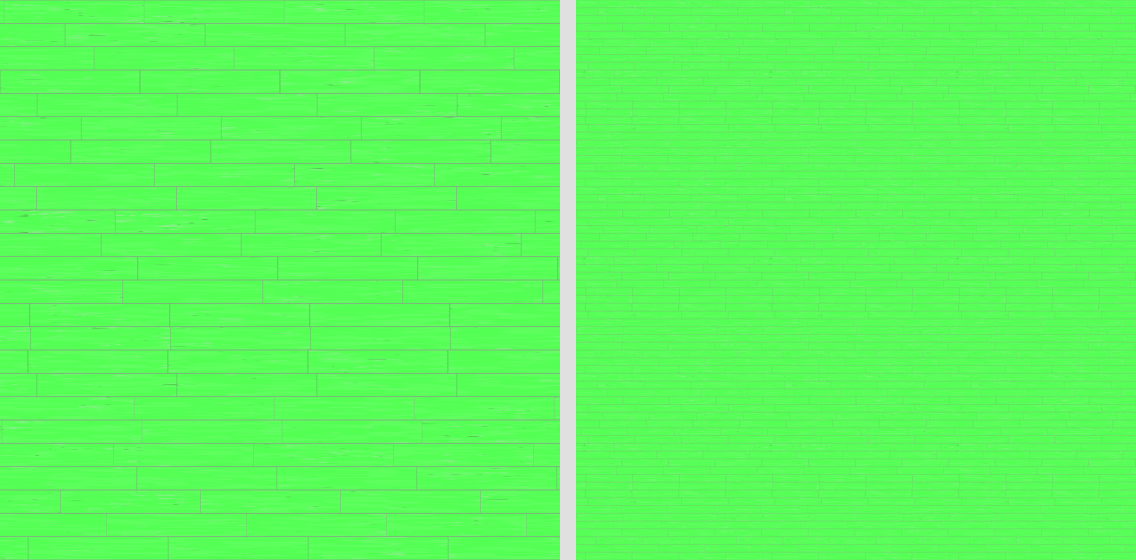
Left, the tile; right, the same tile 3 across and 3 down.
Write a Shadertoy shader that draws this texture.

```glsl
const float ROWS = 24.0;
const float COLUMNS = 4.0;
const vec3 BASE = vec3(0.33, 1.00, 0.33);
const vec3 WASH = vec3(0.362, 1.00, 0.362);
const vec3 PALE = vec3(0.58, 0.92, 0.58);
const vec3 SCRATCH = vec3(0.32, 0.68, 0.32);
const vec3 SEAM = vec3(0.53, 0.63, 0.53);
const vec3 JOINT_GREEN = vec3(0.32, 0.70, 0.32);
const vec3 JOINT_GREY = vec3(0.58, 0.64, 0.58);

float hash(vec2 cell, float seed) {
    uvec3 q = uvec3(ivec3(vec3(cell, seed))) * uvec3(1597334673u, 3812015801u, 2798796415u);
    uint n = (q.x ^ q.y ^ q.z) * 1597334673u;
    n = (n ^ (n >> 15)) * 2246822519u;
    n ^= n >> 13;
    return float(n >> 8) / 16777216.0;
}

float noise(vec2 p, float seed) {
    vec2 cell = floor(p);
    vec2 f = fract(p);
    f = f * f * (3.0 - 2.0 * f);
    float low = mix(hash(cell, seed), hash(cell + vec2(1, 0), seed), f.x);
    float high = mix(hash(cell + vec2(0, 1), seed), hash(cell + vec2(1, 1), seed), f.x);
    return mix(low, high, f.y);
}

// Share of a pixel covered by a line whose centre is at the signed distance
float lineMask(float dist, float width, float pixel) {
    float upper = min(dist + 0.5 * pixel, 0.5 * width);
    float lower = max(dist - 0.5 * pixel, -0.5 * width);
    return clamp((upper - lower) / pixel, 0.0, 1.0);
}

// Signed distance to the nearest whole number
float wholeDistance(float t) {
    return t - floor(t + 0.5);
}

// Grain is local to one plank, p runs from 0 to 1 along both sides
vec3 plankColor(vec2 p, float seed) {
    float wear = hash(vec2(3, 7), seed);
    float patches = smoothstep(0.4, 0.9, noise(p * vec2(5, 4), seed + 100.0));
    float grain = noise(p * vec2(4, 15), seed + 200.0);
    float fibre = noise(p * vec2(8, 25), seed + 300.0);
    float strand = noise(p * vec2(24, 21), seed + 400.0);
    float fleck = noise(p * vec2(11, 27), seed + 500.0);

    vec3 color = mix(BASE, WASH, smoothstep(0.5, 0.72, grain));
    float streak = smoothstep(0.5, 0.95, 0.65 * fibre + 0.35 * strand);
    color = mix(color, PALE, streak * (0.12 + patches * mix(0.25, 0.9, wear)));
    float scratch = smoothstep(0.87, 0.99, fleck) * patches * mix(0.1, 0.8, wear);
    return mix(color, SCRATCH, scratch);
}

void mainImage(out vec4 fragColor, in vec2 fragCoord) {
    vec2 uv = fragCoord / iResolution.xy;
    vec2 pixel = 1.0 / iResolution.xy;

    // Each row slides by its own amount; plank numbers wrap around
    float row = floor(uv.y * ROWS);
    float along = uv.x * COLUMNS + hash(vec2(row, 5), 11.0);
    float column = mod(floor(along), COLUMNS);
    vec2 local = vec2(fract(along), fract(uv.y * ROWS));
    vec3 color = plankColor(local, row * COLUMNS + column + 1000.0);

    // End joints, with tint and depth varying by row
    float jointDist = wholeDistance(along) / COLUMNS;
    vec3 jointColor = mix(JOINT_GREEN, JOINT_GREY, hash(vec2(row, 1), 21.0));
    float depth = mix(0.25, 1.0, hash(vec2(row, 2), 31.0));
    color = mix(color, jointColor, depth * lineMask(jointDist, 0.0015, pixel.x));

    // Long seams between rows
    float seamDist = wholeDistance(uv.y * ROWS) / ROWS;
    color = mix(color, SEAM, lineMask(seamDist, 0.0014, pixel.y));

    fragColor = vec4(color, 1.0);
}
```
